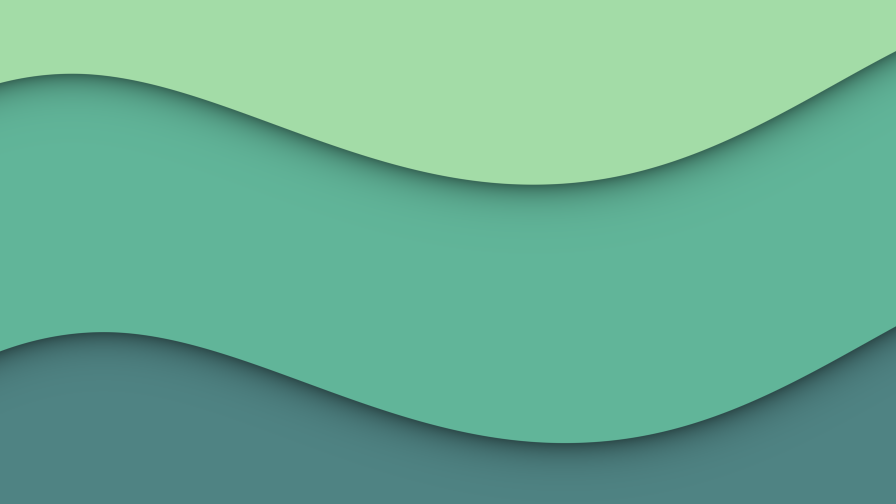
This background is drawn by a Shadertoy shader. Its source:

```glsl
#define CREST vec2(0.0807, 0.8537)
#define TROUGH vec2(0.595, 0.6336)
#define LAYER_SHIFT vec2(0.0352, -0.5127)
#define LEFT_BEND 2.85
#define MID_SAG 0.8
#define RIGHT_RISE vec3(0.281, 0.129, -0.145)
#define RIGHT_SPAN 0.405
#define SHADOW_STRENGTH 0.44
#define SHADOW_REACH 0.0277
#define LIGHT_GREEN vec3(0.64, 0.863, 0.655)
#define MID_GREEN vec3(0.38, 0.71, 0.60)
#define DEEP_TEAL vec3(0.31, 0.515, 0.515)

// Height of the wave: a left shoulder, a long fall and a right rise
float waveHeight(float x) {
    if (x < CREST.x) {
        float d = CREST.x - x;
        return CREST.y - LEFT_BEND * d * d;
    }
    if (x < TROUGH.x) {
        float t = (x - CREST.x) / (TROUGH.x - CREST.x);
        float bump = t * (1.0 - t);
        float fall = t * t * (3.0 - 2.0 * t) + MID_SAG * bump * bump;
        return mix(CREST.y, TROUGH.y, fall);
    }
    float u = (x - TROUGH.x) / RIGHT_SPAN;
    return TROUGH.y + u * u * dot(RIGHT_RISE, vec3(1.0, u, u * u));
}

// Approximate signed distance in canvas heights, positive above the wave
float waveDistance(vec2 p, float aspect) {
    float stepX = 0.002;
    float rise = waveHeight(p.x + stepX) - waveHeight(p.x - stepX);
    float slope = rise / (2.0 * stepX * aspect);
    return (p.y - waveHeight(p.x)) / sqrt(1.0 + slope * slope);
}

void mainImage(out vec4 fragColor, in vec2 fragCoord) {
    vec2 uv = fragCoord / iResolution.xy;
    float aspect = iResolution.x / iResolution.y;
    float edge = 0.7 / iResolution.y;
    vec3 color = DEEP_TEAL;

    // Stack the sheets from the bottom up, each shading the one beneath
    for (int layer = 1; layer >= 0; layer--) {
        float dist = waveDistance(uv - float(layer) * LAYER_SHIFT, aspect);
        color *= 1.0 - SHADOW_STRENGTH * exp(-max(-dist, 0.0) / SHADOW_REACH);
        vec3 sheet = layer == 1 ? MID_GREEN : LIGHT_GREEN;
        color = mix(color, sheet, smoothstep(-edge, edge, dist));
    }

    fragColor = vec4(color, 1.0);
}
```
